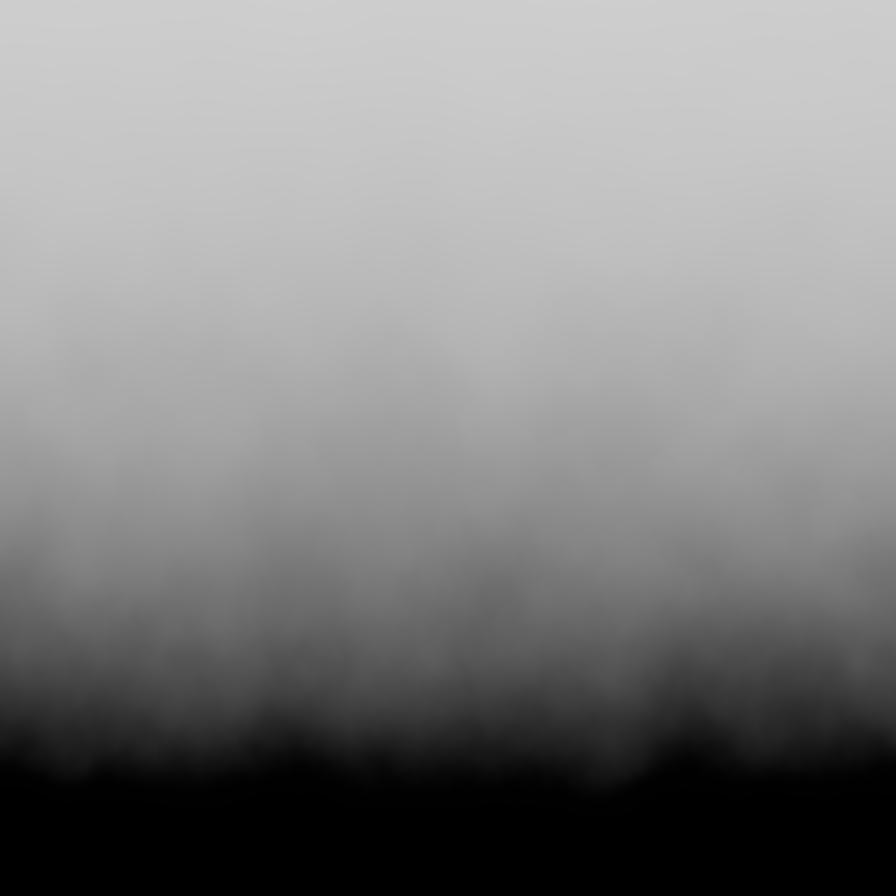
Give the GLSL for this background, as a WebGL 2 fragment shader.

```glsl
#version 300 es
precision highp float;
// A pale grey mist that thins downward into a black floor.
// Brightness follows exponential light absorption over height; fractal value
// noise shifts that height slightly, so wisps show near the dark edge.

#define FLOOR_HEIGHT 0.13
#define MIST_LIGHT 0.84
#define MIST_DENSITY 3.66
#define FLOOR_SOFTNESS 0.008
#define WISP_SCALE vec2(9.0, 8.0)
#define WISP_SHIFT 0.07
#define OCTAVES 5

uniform vec2 u_resolution;
out vec4 fragColor;

float hash(vec2 cell) {
    return fract(sin(dot(cell, vec2(127.1, 311.7))) * 43758.5453);
}

// Smoothly interpolated lattice noise, 0 to 1
float valueNoise(vec2 p) {
    vec2 cell = floor(p);
    vec2 f = fract(p);
    f = f * f * f * (f * (f * 6.0 - 15.0) + 10.0);
    float low = mix(hash(cell), hash(cell + vec2(1.0, 0.0)), f.x);
    float high = mix(hash(cell + vec2(0.0, 1.0)), hash(cell + vec2(1.0)), f.x);
    return mix(low, high, f.y);
}

// Rotated octaves, centred on zero
float fractalNoise(vec2 p) {
    const mat2 turn = mat2(0.8, 0.6, -0.6, 0.8);
    float sum = 0.0;
    float weight = 0.5;
    for (int i = 0; i < OCTAVES; i++) {
        sum += weight * (valueNoise(p) - 0.5);
        p = turn * p * 2.03 + 17.3;
        weight *= 0.5;
    }
    return sum;
}

void main() {
    vec2 uv = gl_FragCoord.xy / u_resolution;
    vec2 p = gl_FragCoord.xy / u_resolution.y;

    // Height above the floor, disturbed by wisps
    float height = uv.y - FLOOR_HEIGHT + WISP_SHIFT * fractalNoise(p * WISP_SCALE);

    // Soft clamp at the floor
    float depth = 0.5 * (height + sqrt(height * height + FLOOR_SOFTNESS * FLOOR_SOFTNESS));

    // Light gathered through the mist
    float grey = MIST_LIGHT * (1.0 - exp(-MIST_DENSITY * depth));
    fragColor = vec4(vec3(grey), 1.0);
}
```
